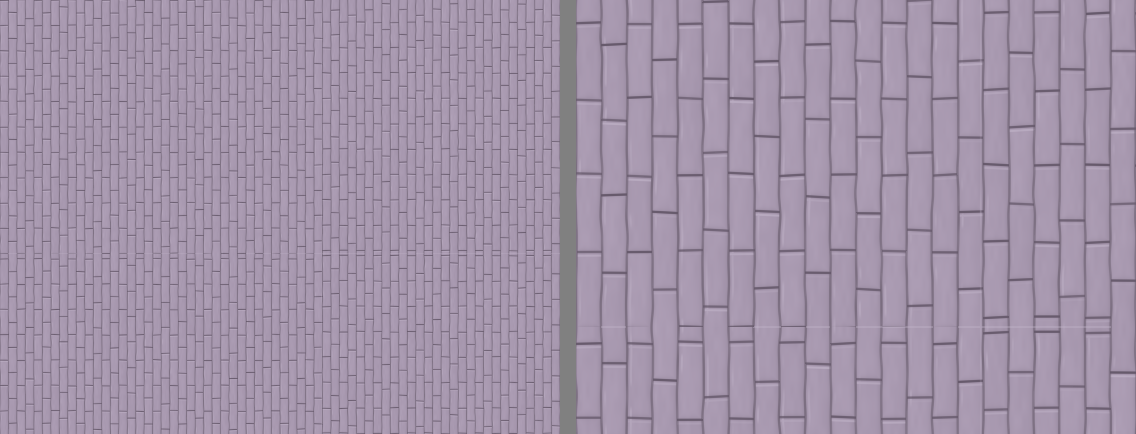
Left, the full canvas; right, a detail of the centre.
This texture is drawn by a WebGL 1 fragment shader. Its source:

```glsl
precision highp float;
// Lilac wall of narrow upright bricks with staggered, worn joints and tile seams.

uniform vec2 u_resolution;

// Lengths are fractions of the canvas width.
const float COLUMNS = 66.0;          // brick columns across
const float BRICK_H = 0.0453;        // brick height
const float TILE_COLUMNS = 38.0;     // columns before the vertical seam
const float TILE_ROWS = 10.0;        // courses above the horizontal seam
const float SHIFT_RIGHT = -0.12;     // course shift right of the seam
const float SHIFT_BELOW = 0.2;       // course shift below the seam
const float QUARTER_SHIFT = 0.22;    // extra stagger of every fourth column
const float JOINT_HALF = 0.0007;     // half width of the dark joints
const float SHADE_WIDTH = 0.0013;    // falloff of the shade beside joints
const float EDGE_WOBBLE = 0.0011;    // waviness of the upright joints
const float LEVEL_JITTER = 0.0018;   // uneven height of the cross joints

const vec3 BRICK = vec3(0.665, 0.605, 0.695);
const vec3 SHADE = vec3(0.56, 0.505, 0.585);
const vec3 UPRIGHT_JOINT = vec3(0.475, 0.425, 0.495);
const vec3 CROSS_JOINT = vec3(0.40, 0.35, 0.42);
const vec3 HIGHLIGHT = vec3(0.77, 0.72, 0.80);

float hash(vec2 p) {
  return fract(sin(dot(p, vec2(127.1, 311.7))) * 43758.5453);
}

float noise(vec2 p) {
  vec2 i = floor(p);
  vec2 f = fract(p);
  f = f * f * (3.0 - 2.0 * f);
  return mix(mix(hash(i), hash(i + vec2(1.0, 0.0)), f.x),
             mix(hash(i + vec2(0.0, 1.0)), hash(i + vec2(1.0, 1.0)), f.x), f.y);
}

// Smooth coverage of a line of the given half width.
float line(float d, float halfWidth, float aa) {
  return 1.0 - smoothstep(halfWidth - aa, halfWidth + aa, abs(d));
}

// Vertical offset of a column's joints, in brick heights.
float stagger(float column) {
  float odd = mod(column, 2.0);
  float fourth = step(2.5, mod(column, 4.0));
  float side = mod(column, 8.0) < 4.0 ? 1.0 : -1.0;
  return 0.5 * odd + fourth * side * QUARTER_SHIFT;
}

void main() {
  // Position from the top left, in canvas widths.
  vec2 p = vec2(gl_FragCoord.x, u_resolution.y - gl_FragCoord.y) / u_resolution.x;
  float aa = 0.7 / u_resolution.x;

  // Nearest upright joint and the column beside it.
  float edge = floor(p.x * COLUMNS + 0.5);
  float wave = noise(vec2(edge * 7.3, p.y * 75.0)) - 0.5;
  float dx = p.x - edge / COLUMNS - wave * EDGE_WOBBLE;
  float column = dx > 0.0 ? edge : edge - 1.0;
  float across = p.x * COLUMNS - column;

  // Courses jump where the tiles meet.
  float seamY = TILE_ROWS * BRICK_H;
  float rightTile = step(TILE_COLUMNS, column);
  float lowerTile = step(seamY, p.y);
  float localColumn = column - rightTile * TILE_COLUMNS;
  float shift = rightTile * SHIFT_RIGHT + lowerTile * SHIFT_BELOW;
  float course = p.y / BRICK_H - stagger(localColumn) - shift;

  // Nearest cross joint, slightly tilted and uneven.
  float joint = floor(course + 0.5);
  vec2 jointId = vec2(column, joint);
  float tilt = (hash(jointId + 19.0) - 0.5) * (across - 0.5);
  float level = (hash(jointId + 5.0) - 0.5) + tilt;
  float dy = (course - joint) * BRICK_H - level * LEVEL_JITTER;
  vec2 brickId = vec2(column, dy > 0.0 ? joint : joint - 1.0);

  // Brick face: slight tone variation, lit from the left, faint grain.
  float tone = (hash(brickId + 31.0) - 0.5) * 0.014;
  tone += (0.5 - across) * 0.018;
  tone += (noise(p * vec2(420.0, 110.0)) - 0.5) * 0.018;
  vec3 color = BRICK + tone;

  // Soft shade, stronger on the right and lower sides of each brick.
  float wear = noise(vec2(edge * 3.7 + 11.0, p.y * 95.0));
  float shadeX = exp(-abs(dx) / SHADE_WIDTH) * (dx < 0.0 ? 0.85 : 0.5);
  float shadeY = exp(-abs(dy) / SHADE_WIDTH) * (dy < 0.0 ? 0.8 : 0.4);
  color = mix(color, SHADE, max(shadeX, shadeY));

  // Worn bright rims just inside the left and upper sides.
  float rimX = line(dx - 0.0024, 0.0006, aa) * smoothstep(0.45, 0.9, wear);
  float rimY = line(dy - 0.0022, 0.0006, aa) * hash(jointId + 47.0);
  color = mix(color, HIGHLIGHT, max(rimX * 0.4, rimY * 0.6));

  // Dark joints of uneven strength.
  float upright = line(dx, JOINT_HALF, aa) * mix(0.65, 1.0, wear);
  float cross = line(dy, JOINT_HALF, aa) * mix(0.7, 1.0, hash(jointId + 71.0));
  color = mix(color, UPRIGHT_JOINT, upright);
  color = mix(color, CROSS_JOINT, cross);

  // Faint broken light lines along the tile seams.
  float seamAcross = line(p.y - seamY, 0.0005, aa) * step(0.4, hash(vec2(column, 3.0)));
  float seamUp = line(p.x - TILE_COLUMNS / COLUMNS + 0.0015, 0.0005, aa) * wear;
  color = mix(color, HIGHLIGHT, max(seamAcross * 0.4, seamUp * 0.45));

  gl_FragColor = vec4(color, 1.0);
}
```
